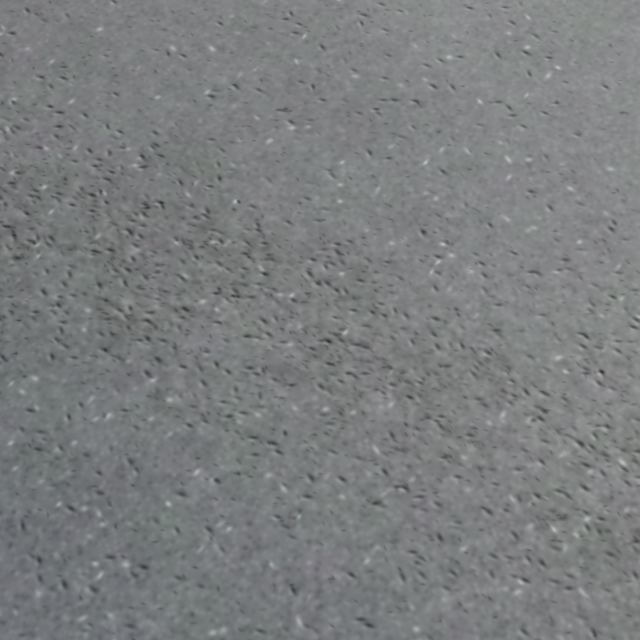
Reproduce this texture procedurally as a three.js fragment shader.

```glsl
// Worn grey asphalt seen at a slant, with a rough, pitted band running down
// to the right. Soft cellular splats give grain, mottling and stains; sparse
// stretched splats give dark pits with lit rims and a few pale stones.

#define GRAIN_SCALE 112.0
#define PIT_SCALE 50.0
#define STONE_SCALE 62.0
#define GRAIN_CONTRAST 0.055
#define MOTTLE_CONTRAST 0.050
#define PIT_DEPTH 0.20
#define RIM_LIGHT 0.085
#define STONE_LIGHT 0.20
#define PIT_SLANT -0.55
#define BAND_WIDTH 0.19
#define FORESHORTENING 0.35
#define ASPHALT_TINT vec3(-0.006, 0.002, 0.004)

varying vec2 vUv;

vec3 hash3(vec2 cell) {
  vec3 h = fract(cell.xyx * vec3(0.1031, 0.1030, 0.0973));
  h += dot(h, h.yxz + 33.33);
  return fract((h.xxy + h.yzz) * h.zyx);
}

vec2 turn(vec2 p, float angle) {
  float c = cos(angle), s = sin(angle);
  return vec2(c * p.x + s * p.y, c * p.y - s * p.x);
}

// Cellular noise around zero: one soft light or dark splat per cell
float splats(vec2 p) {
  vec2 cell = floor(p), local = p - cell;
  float sum = 0.0;
  for (int y = -1; y <= 1; y++) {
    for (int x = -1; x <= 1; x++) {
      vec2 offset = vec2(float(x), float(y));
      vec3 h = hash3(cell + offset);
      vec2 d = offset + h.xy - local;
      sum += (2.0 * h.z - 1.0) * exp(-4.0 * dot(d, d));
    }
  }
  return sum;
}

// Sparse elongated flecks; share is the part of the cells that hold one
float flecks(vec2 p, float share) {
  vec2 cell = floor(p), local = p - cell;
  float sum = 0.0;
  for (int y = -1; y <= 1; y++) {
    for (int x = -1; x <= 1; x++) {
      vec2 offset = vec2(float(x), float(y));
      vec3 h = hash3(cell + offset);
      vec2 d = turn(offset + h.xy - local, 1.6 * (h.x - 0.5));
      float strength = smoothstep(1.0 - share, 1.0, h.z);
      float tightness = mix(0.75, 1.35, h.y);
      sum += strength * exp(-dot(d * d, vec2(6.0, 22.0)) * tightness);
    }
  }
  return sum;
}

void main() {
  // Ground coordinates: grains shrink slightly toward the far, upper edge
  float depth = 1.0 + FORESHORTENING * vUv.y;
  vec2 ground = vec2(vUv.x - 0.5, vUv.y) * depth;
  vec2 slanted = turn(ground, PIT_SLANT);

  // Broad light and stains
  float nearShade = mix(0.440, 0.500, vUv.x);
  float farShade = mix(0.478, 0.555, vUv.x);
  float stains = splats(ground * 5.0 + 17.0);
  float patches = splats(slanted * vec2(9.0, 15.0) + 41.0);
  float shade = mix(nearShade, farShade, vUv.y) + 0.012 * (stains + patches);

  // Worn band, broken up by the patches
  float across = (vUv.y - 0.64 + 0.38 * vUv.x) / BAND_WIDTH;
  float band = exp(-across * across);
  float wear = clamp(band * (0.85 - 0.7 * patches), 0.0, 1.0);

  // Fine grain and slanted mottling
  float grain = splats(ground * GRAIN_SCALE);
  grain += 0.5 * splats(ground * GRAIN_SCALE * 0.53 + 71.0);
  float mottle = splats(slanted * vec2(38.0, 72.0) + 23.0);
  shade += GRAIN_CONTRAST * mix(1.0, 0.6, vUv.y) * grain;
  shade += MOTTLE_CONTRAST * (0.2 + 0.8 * wear) * mottle;

  // Pits, each with a lit rim on its lower side
  vec2 pitPoint = slanted * vec2(PIT_SCALE, PIT_SCALE * 1.15);
  float pitShare = mix(0.10, 0.58, wear);
  float pits = flecks(pitPoint, pitShare);
  float rims = flecks(pitPoint + vec2(0.12, 0.36), pitShare);
  float smallPits = flecks(pitPoint * 1.65 + 53.0, pitShare * 0.8);
  shade += RIM_LIGHT * rims - PIT_DEPTH * (pits + 0.55 * smallPits);

  // Scattered pale stones, more of them nearby
  vec2 stonePoint = ground * vec2(STONE_SCALE, STONE_SCALE * 0.7) + 97.0;
  shade += STONE_LIGHT * flecks(stonePoint, mix(0.12, 0.05, vUv.y));

  // Cool grey with faint violet, green and blue hues
  vec3 color = vec3(shade) + ASPHALT_TINT;
  float hue = splats(ground * 14.0 + 131.0) + 0.6 * splats(ground * 45.0 + 7.0);
  color += 0.008 * hue * vec3(0.6, -0.8, 0.7);
  color += 0.012 * (1.0 - vUv.x) * (1.0 - vUv.y) * vec3(-0.8, 0.0, 1.0);
  color += 0.008 * wear * vec3(0.5, 0.2, -0.7);
  gl_FragColor = vec4(clamp(color, 0.0, 1.0), 1.0);
}
```
